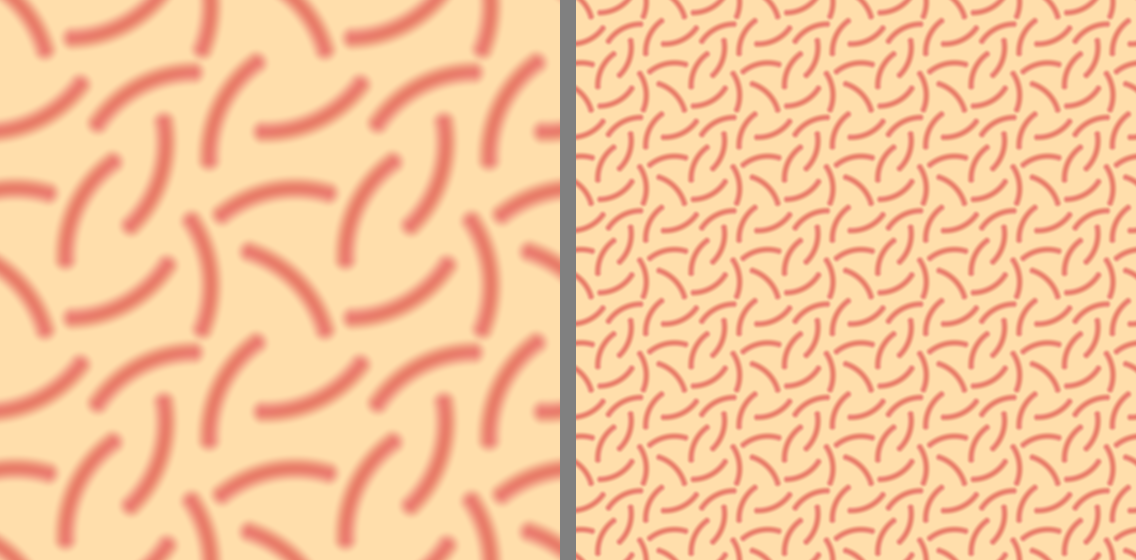
Left, the tile; right, the same tile 3 across and 3 down.
This pattern is drawn by a three.js fragment shader. Its source:

```glsl
// Coral arc strokes with soft round ends scattered on cream, in a 2 by 2 tiling.
// Each tile holds nine copies of one arc, placed by centre and turn; the distance
// to each wrapped copy gives a soft stroke, slightly pinker on its inner side.
varying vec2 vUv;

// Offset in xy and distance in z, for an arc bulging along +y with its chord centred at 0
float arcDistance(vec2 p) {
  vec2 fromCentre = p + vec2(0.0, 0.372);
  float a = clamp(atan(fromCentre.x, fromCentre.y), -0.478, 0.478);
  return length(fromCentre - 0.419 * vec2(sin(a), cos(a)));
}

void main() {
  vec2 tile = fract(vUv * 2.0);

  // Chord centres and bulge directions (radians), one entry per arc
  mat3 centreX = mat3(0.026, 0.428, 0.704, 0.982, 0.318, 0.527, 0.113, 0.520, 0.831);
  mat3 centreY = mat3(0.962, 0.958, 0.018, 0.272, 0.247, 0.379, 0.613, 0.651, 0.602);
  mat3 bulge = mat3(0.77, -1.06, 0.10, 1.77, 2.69, -0.31, -1.12, 2.06, 2.69);

  vec3 color = vec3(1.0, 0.87, 0.67);
  for (int row = 0; row < 3; row++) {
    for (int col = 0; col < 3; col++) {
      // Wrapped offset, turned so that the arc bulges along +y
      vec2 offset = fract(tile - vec2(centreX[row][col], centreY[row][col]) + 0.5) - 0.5;
      vec2 outward = vec2(cos(bulge[row][col]), sin(bulge[row][col]));
      vec2 p = vec2(dot(offset, vec2(outward.y, -outward.x)), dot(offset, outward));

      // Soft stroke with a faint warm shift towards the outer side
      float ink = 1.0 - smoothstep(0.0, 0.057, arcDistance(p));
      vec3 coral = mix(vec3(0.925, 0.49, 0.45), vec3(0.91, 0.49, 0.405),
                       smoothstep(-0.03, 0.06, p.y));
      color = mix(color, coral, ink);
    }
  }
  gl_FragColor = vec4(color, 1.0);
}
```
